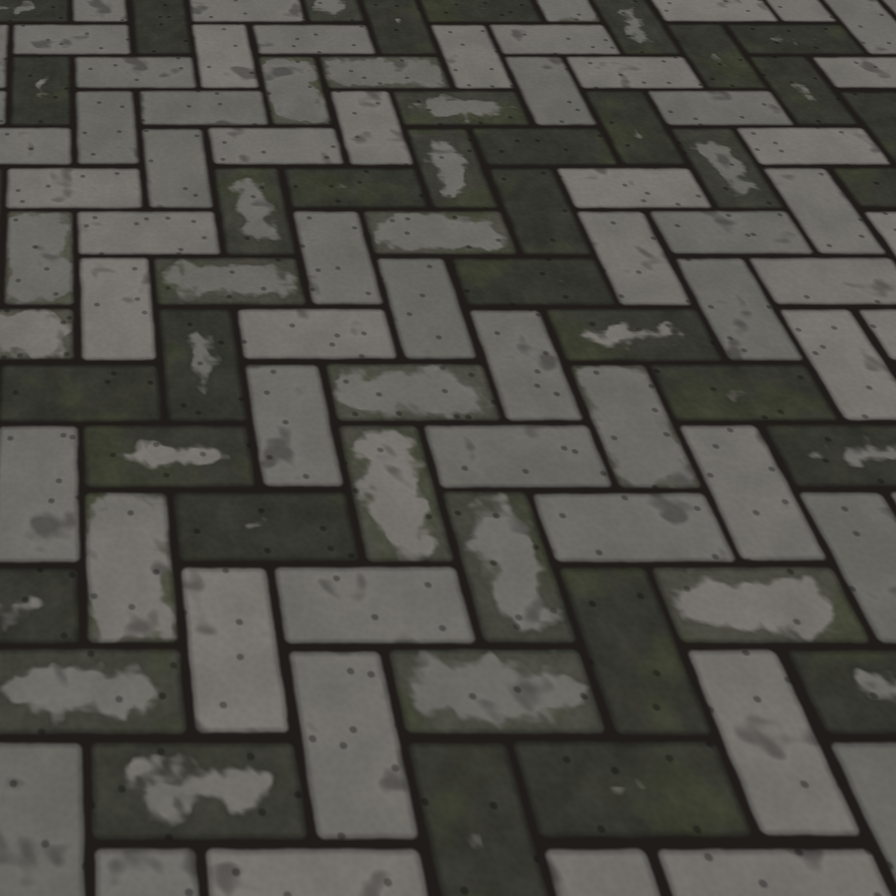
Reproduce this texture procedurally as a WebGL 1 fragment shader.

```glsl
precision highp float;
// Weathered herringbone brick paving receding in perspective, with mossy stains.
uniform vec2 u_resolution;

// Ground plane: row = (y - ROW_ZERO) / (ROW_SCALE + TILT * y), y measured downwards
const float ROW_ZERO = 0.547;
const float ROW_SCALE = 0.0508;
const float TILT = 0.0506;
const float COLUMN_ZERO = 0.190;
const float COLUMN_WIDTH = 0.0996;
const float SKEW = 0.0029;

// Brick shape and wear, in brick widths
const float JOINT = 0.034;
const float CORNER = 0.075;
const float CORE_CORNER = 0.30;
const float BEVEL = 0.075;
const float CLEAN_SHARE = 0.60;
const float STAIN_RAGGED = 0.36;
const float GRAIN = 0.05;

const vec3 JOINT_COLOR = vec3(0.125, 0.108, 0.098);
const vec3 PALE_STONE = vec3(0.462, 0.448, 0.430);
const vec3 GREY_STONE = vec3(0.392, 0.390, 0.370);
const vec3 LIGHT_GRIME = vec3(0.295, 0.295, 0.262);
const vec3 DARK_GRIME = vec3(0.190, 0.190, 0.168);
const vec3 MOSS = vec3(0.225, 0.240, 0.165);

float hash(vec2 p) {
  vec3 q = fract(vec3(p.xyx) * 0.1031);
  q += dot(q, q.yzx + 33.33);
  return fract((q.x + q.y) * q.z);
}

vec2 hash2(vec2 p) {
  return vec2(hash(p), hash(p + 47.3));
}

// Distance to the nearest scattered point
float cellular(vec2 p) {
  vec2 cell = floor(p);
  float nearest = 2.0;
  for (int j = -1; j <= 1; j++) {
    for (int i = -1; i <= 1; i++) {
      vec2 c = cell + vec2(float(i), float(j));
      nearest = min(nearest, distance(p, c + hash2(c)));
    }
  }
  return nearest;
}

// Layered sines, roughly -1 to 1
float waves(vec2 p) {
  float sum = 0.0, amp = 0.5;
  for (int i = 0; i < 4; i++) {
    p = mat2(0.8, 0.6, -0.6, 0.8) * p * 1.75 + 1.7;
    sum += amp * sin(p.x + 1.3 * sin(p.y)) * cos(0.8 * p.y);
    amp *= 0.62;
  }
  return sum;
}

float roundBox(vec2 p, vec2 halfSize, float r) {
  vec2 d = abs(p) - halfSize + r;
  return length(max(d, 0.0)) + min(max(d.x, d.y), 0.0) - r;
}

// Centre (xy) and half size (zw) of the two-by-one brick covering a cell
vec4 herringbone(vec2 cell) {
  float k = mod(cell.x - cell.y, 4.0);
  if (k < 1.5) return vec4(cell + vec2(1.0 - step(0.5, k), 0.5), 1.0, 0.5);
  return vec4(cell + vec2(0.5, step(2.5, k)), 0.5, 1.0);
}

void main() {
  // Project the canvas onto the ground
  vec2 uv = gl_FragCoord.xy / u_resolution;
  uv.y = 1.0 - uv.y;
  float depth = ROW_SCALE + TILT * uv.y;
  float row = (uv.y - ROW_ZERO) / depth;
  float scale = 1.0 - TILT * row;
  vec2 ground = vec2((uv.x * scale - COLUMN_ZERO + SKEW * row) / COLUMN_WIDTH, row);
  vec2 footprint = vec2(scale / COLUMN_WIDTH,
                        (ROW_SCALE + TILT * ROW_ZERO) / (depth * depth)) / u_resolution;
  float blur = 0.012 + 0.5 * (footprint.x + footprint.y);

  // Brick outline, slightly uneven
  vec4 brick = herringbone(floor(ground));
  vec2 id = brick.xy * 2.0 + 91.0;
  vec2 local = ground - brick.xy + (hash2(id + 5.0) - 0.5) * 0.025;
  float wobble = 0.012 * waves(ground * 3.0);
  float inset = JOINT + 0.018 * hash(id + 13.0);
  float edge = roundBox(local, brick.zw - inset, CORNER) + wobble;

  // Stone tone and surface grain
  float blotch = waves(ground * 1.8 + hash2(id) * 20.0);
  float speck = cellular(ground * 13.0);
  vec3 color = mix(GREY_STONE, PALE_STONE, clamp(hash(id + 29.0) + 0.3 * blotch, 0.0, 1.0));
  color *= 1.0 + GRAIN * (speck - 0.45) + 0.025 * blotch;
  color *= 1.0 - 0.28 * smoothstep(0.38, 0.75, blotch);

  // Grime creeps from the edges and covers the dirtiest bricks
  float dirt = (hash(id + 61.0) - CLEAN_SHARE) / (1.0 - CLEAN_SHARE);
  float reach = dirt < 0.0 ? -0.30 : mix(0.03, 0.75, dirt);
  float core = roundBox(local, brick.zw - reach, CORE_CORNER);
  float ragged = 0.6 * waves(ground * 3.2 + id) + 0.4 * (cellular(ground * 3.5) - 0.5);
  float grime = smoothstep(-0.07, 0.08, core + STAIN_RAGGED * ragged);
  vec3 grimeColor = mix(LIGHT_GRIME, DARK_GRIME, smoothstep(0.0, 0.6, dirt));
  grimeColor = mix(grimeColor, MOSS, 0.6 * smoothstep(0.0, 0.6, waves(ground * 1.1 + 8.0)));
  grimeColor *= 1.0 + 0.22 * ragged + 2.0 * GRAIN * (speck - 0.45);
  color = mix(color, grimeColor, 0.93 * grime);

  // Worn rim, small pits and dark joints
  color *= 1.0 - 0.24 * smoothstep(-BEVEL, 0.0, edge);
  float pit = 1.0 - smoothstep(0.03, 0.09, cellular(ground * 1.7 + 3.0));
  color *= 1.0 - 0.3 * pit;
  color = mix(color, JOINT_COLOR, smoothstep(-blur, blur, edge));
  gl_FragColor = vec4(color, 1.0);
}
```
